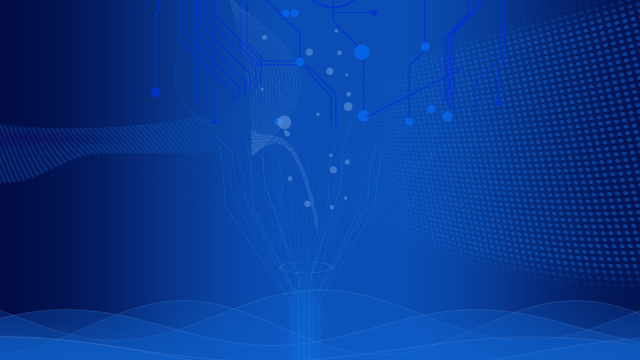
A Shadertoy shader for this background:

```glsl
#define DEEP vec3(.008, .05, .28)
#define MID vec3(.04, .305, .71)
#define WAVE vec3(.06, .39, .82)
#define WIRE vec3(0, .2, .82)
#define NODE vec3(.02, .4, .93)
#define BRANCH vec3(.06, .52, .96)
#define PALE vec3(.45, .64, .88)
#define BRANCHES 26.
#define BUBBLES 14.
float px; // pixel size; the canvas is 100 units high
vec2 p;
vec3 col;
float hash(float n) {
  vec2 q = fract(vec2(n * .1031, n * .2357 + .37));
  q += dot(q, q.yx + 33.33);
  return fract((q.x + q.y) * q.x);
}
float cover(float d) { return clamp(.5 - d / px, 0., 1.); }
float band(float x, float a, float b, float soft) {
  return smoothstep(a, a + soft, x) * (1. - smoothstep(b - soft, b, x));
}
float seg(vec2 a, vec2 b) {
  vec2 d = b - a;
  return length(p - a - d * clamp(dot(p - a, d) / dot(d, d), 0., 1.));
}
float ring(float x, float y, float r) { return abs(length(p - vec2(x, y)) - r); }
void paint(vec3 ink, float alpha) { col = mix(col, ink, alpha); }
void disc(float x, float y, float r, vec3 ink) {
  paint(ink, (ink == PALE ? .5 : .85) * cover(length(p - vec2(x, y)) - r));
}
void wire(vec2 a, vec2 b) { paint(WIRE, .8 * cover(seg(a, b) - .2)); }
// Vertical, diagonal, vertical, then a round node
void trace(float x0, float bend, float x1, float end, float r, vec3 ink) {
  vec2 a = vec2(x0, bend), b = vec2(x1, bend - abs(x1 - x0));
  float d = min(seg(vec2(x0, 101), a), seg(b, vec2(x1, end)));
  paint(WIRE, .8 * cover(min(d, seg(a, b)) - .2));
  disc(x1, end, r, ink);
}
void wave(float base, float amp, float crest, float halfPeriod, float alpha) {
  float d = p.y - base - amp * cos(3.1416 * (p.x - crest) / halfPeriod);
  paint(WAVE, cover(d) * alpha * (1. - .25 * smoothstep(-8., 0., d)));
  paint(PALE, .16 * cover(abs(d) - .15));
}
void halftone() {
  float x = max(p.x - 92., -20.), lo = 40. - .5 * x + .0028 * x * x;
  float h = 79.6 + .28 * x - lo, v = (p.y - lo) / h, soft = px * 23. / h;
  vec2 cell = fract(vec2(59. * log(41. + .78 * x) + v * 9., v * 46.)) - .5;
  float dots = 1. - smoothstep(.3 - soft, .3 + soft, length(cell));
  paint(WAVE, .5 * dots * band(v, 0., 1.02, .12) * smoothstep(82., 125., p.x));
}
void leftRibbon() {
  float x = p.x - 21., lo = 48.8 + 8.4 * smoothstep(2., 28., p.x);
  float v = (p.y - lo) / (64.6 + .0029 * x * x - lo);
  float fade = band(v, 0., 1., .05) * (1. - smoothstep(40., 75., p.x));
  paint(WAVE, fade * (.21 + .15 * sin(4.8 * (p.x + v * 7.))));
  float dark = exp(-.3 * (p.y - 61.5) * (p.y - 61.5));
  paint(vec3(.07, .03, .35), .5 * dark * (1. - smoothstep(5., 42., p.x)));
}
// Fine-lined veil that narrows, then sweeps to the trunk
void veil() {
  float s = clamp((p.y - 57.) / 43., 0., 1.), w = 14.5 * sin(3.1416 * s) + .8;
  float u = (p.x - 70. + 6.3 * s * s) / w;
  float strand = cover(abs(fract(u * 16.) - .5) * w / 16. - .03);
  paint(PALE, band(u, 0., 1., .02) * step(57., p.y) * (.02 + .24 * strand));
  s = clamp((p.x - 69.5) / 19., 0., 1.);
  w = 8. * pow(1. - s, 4.) + 5. * s * s + .4;
  u = (p.y - 56. - 16. * s + 39. * s * s * s) / w;
  paint(PALE, band(u, 0., 1., .06) * band(p.x, 69.5, 88.5, .5) * (.18 + .08 * cos(u * 44.)));
}
void circuits() {
  for (float i = 0.; i < 6.; i++) {
    trace(50. + 1.9 * i, 89. + 1.4 * i, 65. + 1.5 * i, 72. + i, .2, WIRE);
    if (i < 4.) trace(130. + 1.4 * i, 96. + i, 123.6 + .8 * i, 72. - i, .2, WIRE);
    if (i > 2.) wire(vec2(47.2 + 2.45 * i, 101), vec2(47.2 + 2.45 * i, 80. - 2.76 * i));
    if (i < 2.) {
      vec2 a = vec2(84, 82. + i), b = vec2(92. + 1.3 * i, 73. + i);
      trace(66.7 + 2. * i, 87. + i, 71.7 + i, a.y, .2, WIRE);
      wire(vec2(71.7, a.y), a); wire(a, b); wire(b, vec2(b.x, 65));
      disc(79.3 + 2.5 * i, 96.3, 1.1, NODE);
      disc(119.8 + 4.5 * i, 69.7 - 2.1 * i, 1.1 + .3 * i, NODE);
    }
  }
  trace(44., 97., 43.2, 74.3, 1.3, WIRE);
  trace(74., 100., 83.4, 82.8, 1.2, NODE);
  trace(92.6, 94., 101., 67.8, 1.6, NODE);
  trace(118., 86., 113.7, 66.2, 1.1, NODE);
  trace(139., 84., 132., 65., .2, WIRE);
  trace(140., 82., 138.4, 71.5, .9, WIRE);
  wire(vec2(128.5, 81), vec2(102, 67.6));
  wire(vec2(92.6, 96.5), vec2(104, 96.5));
  paint(WIRE, .8 * cover(ring(92.6, 107., 9.) - .3));
  disc(104., 96.5, .9, WIRE); disc(59.5, 66.2, .8, WIRE);
  disc(100.5, 85.5, 2.1, NODE); disc(118.1, 87., 1.2, NODE); disc(77.3, 66.2, 1.1, NODE);
}
void tree() {
  for (float n = 0.; n < BRANCHES; n++) {
    float h = hash(n + 3.), k = hash(n + 51.), t = (2. * n + 1.) / BRANCHES - 1.;
    vec2 a = vec2(84.8 + 4.5 * t, 14. + 10. * h);
    vec2 b = vec2(84.8 + t * (16. + 14. * k), 34. + 13. * h + 8. * abs(t));
    vec2 c = b + vec2(t, 4. + 8. * k), e = c + vec2(8. * t * h, 4. + 3. * k);
    float d = min(min(seg(vec2(a.x, 0), a), seg(a, b)), min(seg(b, c), seg(c, e)));
    paint(BRANCH, (.2 + .35 * k) * cover(d - .04));
    if (n < 4.) { // long outer twigs
      d = seg(vec2(28. + 15. * n, 58.7 + 2. * n), vec2(78, 32. + 4. * n));
      d = min(d, seg(vec2(132. - 6. * n, 65. - 4. * n), vec2(94, 40. - 4. * n)));
      paint(BRANCH, .28 * cover(d));
    }
  }
  // Side arcs, trunk glow, then rim and bowl
  float arcL = ring(64., 80., 15.6) + step(60., p.x) + step(82., p.y);
  float arcR = ring(81., 66., 39.8) + 1. - band(p.y, 42., 66.4, .1) * step(81., p.x);
  paint(BRANCH, .5 * cover(min(arcL, arcR)));
  paint(BRANCH, .2 * exp(-.1 * (p.x - 84.8) * (p.x - 84.8)) * (1. - smoothstep(5., 36., p.y)));
  float rim = abs(length((p - vec2(85, 25.7)) / vec2(7.2, 1.5)) - 1.) * 1.5;
  paint(PALE, .4 * cover(min(rim, ring(85., 24.5, 5.8) + step(24., p.y))));
}
void bubbles() {
  for (float n = 0.; n < BUBBLES; n++) {
    float h = hash(n + 17.);
    disc(67. + 30. * hash(n + 80.), 40. + 54. * (n + h) / BUBBLES, .35 + .4 * h, PALE);
  }
  disc(79., 66., 1.9, PALE); disc(96.7, 70.4, 1.2, PALE); disc(91.6, 80.2, 1., PALE);
  disc(92.6, 52.8, 1., PALE); disc(85.9, 85.5, 1., PALE); disc(85.4, 43.4, .9, PALE);
}
void mainImage(out vec4 fragColor, in vec2 fragCoord) {
  px = 100. / iResolution.y;
  p = fragCoord * px;
  float x = fragCoord.x / iResolution.x;
  col = mix(DEEP, MID, smoothstep(0., .47, x) * (1. - .92 * smoothstep(.6, 1.04, x)));
  halftone(); leftRibbon();
  wave(12.5, 7., 89., 57., .3); wave(9., 7.5, 51., 54.5, .28); wave(9., 5., 18.5, 57., .4);
  wave(3., 3.4, 148., 74., .3); wave(1., 5.5, 190., 95., .4);
  circuits(); veil(); tree(); bubbles();
  fragColor = vec4(col, 1);
}
```
